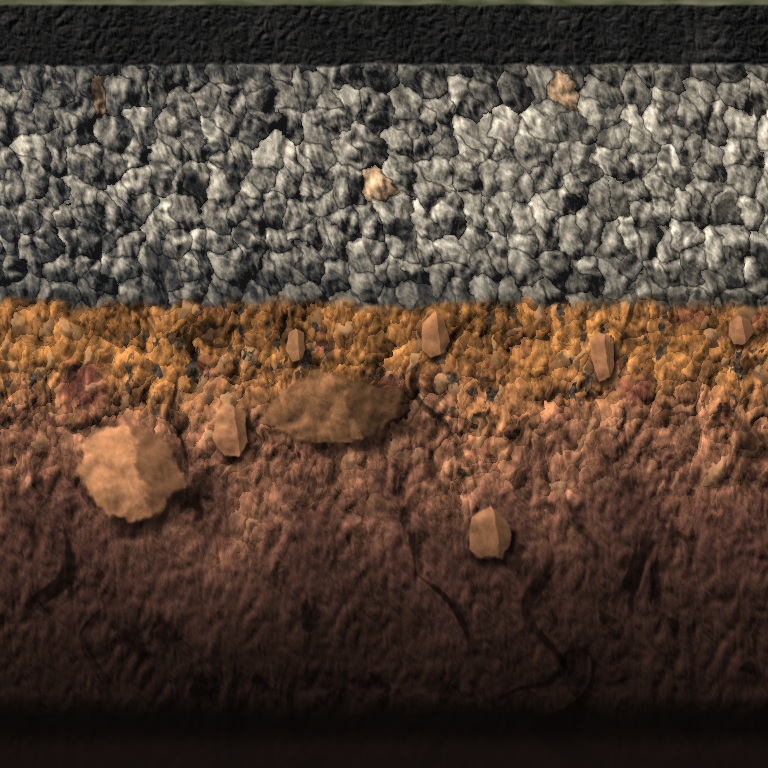
Give the GLSL for this texture, as a Shadertoy shader.

```glsl
// Cut through a road: asphalt over crushed stone, ochre rubble and dark red subsoil.

const vec2 LIGHT = vec2(-0.6, 0.8);

vec2 hash2(vec2 p) {
    vec3 q = fract(p.xyx * vec3(0.1031, 0.1030, 0.0973));
    q += dot(q, q.yzx + 33.33);
    return fract((q.xx + q.yz) * q.zy);
}

float corner(vec2 i, vec2 f, vec2 o) {
    return dot(hash2(i + o) * 2.0 - 1.0, f - o);
}

// Gradient noise
float noise(vec2 p) {
    vec2 i = floor(p), f = p - i, u = f * f * (3.0 - 2.0 * f);
    return mix(mix(corner(i, f, vec2(0)), corner(i, f, vec2(1, 0)), u.x),
               mix(corner(i, f, vec2(0, 1)), corner(i, f, vec2(1)), u.x), u.y);
}

// Summed octaves; billowed ones have creased valleys
float layers(vec2 p, bool billow) {
    float sum = 0.0, amp = 0.6;
    for (int i = 0; i < 4; i++) {
        float n = noise(p);
        sum += amp * (billow ? 1.7 * abs(n) : n);
        p = mat2(1.6, 1.2, -1.2, 1.6) * p + 7.3;
        amp *= 0.55;
    }
    return sum;
}

float fbm(vec2 p) {
    return layers(p, false);
}

// Slope of a craggy surface towards the light
float relief(vec2 p) {
    return layers(p, true) - layers(p + LIGHT * 0.25, true);
}

// Packed stones: x = gap to neighbour, y = random id, z = facet lighting
vec3 stones(vec2 p) {
    vec2 offset = vec2(0), id = vec2(0);
    float near = 9.0, second = 9.0;
    for (int k = 0; k < 9; k++) {
        vec2 c = floor(p) + vec2(k % 3, k / 3) - 1.0;
        vec2 d = p - c - hash2(c);
        float len = length(d);
        second = min(second, max(near, len));
        if (len < near) { near = len; offset = d; id = c; }
    }
    vec2 rnd = hash2(id + 51.7);
    vec2 tilt = vec2(cos(rnd.x * 6.283), sin(rnd.x * 6.283));
    float facet = smoothstep(-0.15, 0.15, dot(offset, tilt)) - 0.5;
    return vec3(second - near, rnd.y, 0.7 * dot(offset, LIGHT) + 0.6 * facet * dot(tilt, LIGHT));
}

// Irregular convex outline, 1 on its edge
float boulder(vec2 q, float seed) {
    float d = 0.0;
    for (float i = 0.0; i < 7.0; i++) {
        vec2 h = hash2(vec2(i, seed));
        float a = i * 0.898 + h.x * 0.5;
        d = max(d, dot(q, vec2(cos(a), sin(a))) / (0.84 + 0.26 * h.y));
    }
    return d;
}

vec3 earth(vec2 p, vec2 w) {
    vec3 big = stones(vec2(w.x * 30.0 + w.y * 6.0, w.y * 20.0));
    vec3 small = stones(vec2(w.x * 70.0 - w.y * 14.0, w.y * 48.0));
    float patches = fbm(p * vec2(8, 6) + 3.0);
    float rubble = smoothstep(-0.09, 0.09, p.y - 0.36 + 0.2 * patches + 0.06 * fbm(p * 30.0));
    float light = 0.53 + mix(0.1, 1.0, rubble) * (0.22 * big.z + 0.2 * small.z + 0.16 * (big.y - 0.5));
    light += 0.7 * relief(p * vec2(42, 27)) + 0.3 * patches + 0.16 * fbm(p * vec2(45, 18));
    light *= mix(1.0, smoothstep(-0.15, 0.12, big.x), 0.35 * rubble);
    vec3 ochre = mix(vec3(0.94, 0.64, 0.46), vec3(0.94, 0.63, 0.35), smoothstep(0.42, 0.55, p.y + 0.15 * patches));
    ochre = mix(ochre, vec3(0.72, 0.43, 0.34), smoothstep(0.05, 0.4, fbm(p * 13.0 + 20.0)));
    vec3 col = mix(vec3(0.6, 0.4, 0.33), ochre, rubble) * max(light, 0.08) * 1.12;

    // Pale chips and clusters of dark gravel
    float chip = smoothstep(0.02, 0.2, small.x);
    col = mix(col, vec3(0.8, 0.61, 0.43) * (0.75 + 0.5 * small.z), step(0.9, small.y) * rubble * chip * 0.7);
    float cluster = smoothstep(-0.08, 0.14, fbm(p * vec2(11, 8) + 41.0)) * smoothstep(0.42, 0.48, p.y);
    float grit = smoothstep(0.1, 0.2, fbm(p * vec2(62, 42)));
    col = mix(col, vec3(0.24, 0.24, 0.23) * (0.8 + 1.6 * relief(p * 70.0)), cluster * grit * 0.85);

    // Steep fissures and crumbled hollows
    float fissure = fbm(vec2(p.x * 21.0 + 3.0 * noise(p * 9.0), p.y * 6.0));
    float hollow = fbm(w * vec2(26, 15) + 60.0);
    return col * (1.0 - 0.6 * smoothstep(0.12, 0.35, fissure)) * (1.0 - 0.5 * smoothstep(0.1, 0.3, hollow));
}

vec3 addBoulders(vec3 col, vec2 p) {
    // Centre and half size
    vec4 rocks[8] = vec4[8](
        vec4(0.165, 0.385, 0.068, 0.057), vec4(0.435, 0.463, 0.082, 0.046),
        vec4(0.302, 0.44, 0.022, 0.034), vec4(0.385, 0.553, 0.011, 0.021),
        vec4(0.638, 0.305, 0.027, 0.034), vec4(0.965, 0.57, 0.015, 0.02),
        vec4(0.785, 0.537, 0.017, 0.029), vec4(0.567, 0.562, 0.016, 0.028));
    vec2 wobble = 0.3 * vec2(fbm(p * 32.0), fbm(p * 32.0 + 9.0));
    float rough = relief(p * 26.0) + 0.35 * fbm(p * 40.0);
    for (int i = 0; i < 8; i++) {
        vec2 q = (p - rocks[i].xy) / rocks[i].zw + wobble;
        float seed = float(i) + 4.0;
        float shadow = smoothstep(1.25, 0.8, boulder(q - vec2(0.18, -0.28), seed));
        float body = smoothstep(1.06, 0.93, boulder(q, seed));
        float side = smoothstep(0.22, 0.34, q.x + 0.18 * q.y);
        vec3 rock = i == 1 ? vec3(0.6, 0.42, 0.28) : vec3(0.82, 0.57, 0.39);
        rock *= (1.0 - 0.36 * side) * (0.95 + 0.14 * q.y + (i == 1 ? 1.0 : 0.55) * rough);
        col = mix(col * (1.0 - 0.65 * shadow), rock, body * (i == 0 ? 0.95 : 0.78));
    }
    return col;
}

vec3 gravel(vec2 p, vec2 w) {
    vec3 big = stones(vec2(w.x * 36.0 + w.y * 9.0, w.y * 27.0));
    float light = 0.36 + 0.26 * big.z + 0.62 * relief(vec2(p.x * 40.0 + p.y * 9.0, p.y * 30.0));
    light += 0.13 * (big.y - 0.5) + 0.13 * fbm(p * 6.0 + 12.0) + 0.07 * (p.x - 0.5);
    light *= mix(0.62, 1.0, smoothstep(0.0, 0.2, big.x));
    light *= 1.0 - 0.5 * smoothstep(0.08, 0.32, fbm(w * vec2(27, 19)));
    light *= 0.74 + 0.36 * smoothstep(0.6, 0.7, p.y) * smoothstep(0.94, 0.84, p.y);
    light = max(light, 0.07);
    vec3 tint = mix(vec3(1, 1.02, 1.03), vec3(1.16, 1.1, 0.98), smoothstep(0.12, 0.45, light + 0.15 * p.x));
    return mix(tint, vec3(1.35, 1.1, 0.85), step(0.98, big.y)) * light * 1.1;
}

void mainImage(out vec4 fragColor, in vec2 fragCoord) {
    vec2 p = fragCoord / iResolution.xy;
    vec2 w = p + 0.03 * vec2(fbm(p * 26.0), fbm(p * 26.0 + 5.0));
    // Soil sinking into darkness
    vec3 col = addBoulders(earth(p, w), p);
    col *= mix(0.3, 1.0, smoothstep(0.07, 0.4, p.y + 0.03 * noise(p * 6.0)));
    float foot = smoothstep(0.1, 0.065, p.y + 0.012 * noise(p * vec2(20, 9)));
    col = mix(col, vec3(0.085, 0.06, 0.052) * (0.45 + 0.55 * smoothstep(0.055, 0.02, p.y)), foot * 0.85);
    // Crushed stone
    float seam = 0.604 + 0.03 * fbm(vec2(p.x * 9.0, 2)) + 0.02 * fbm(p * 35.0);
    col = mix(col, gravel(p, w), smoothstep(-0.008, 0.008, p.y - seam));
    // Asphalt with a faint ledge beneath
    float base = 0.915 + 0.012 * fbm(vec2(p.x * 13.0, 8));
    col += 0.12 * smoothstep(0.004, 0.0, abs(p.y - base)) * (0.6 + noise(p * 40.0));
    float grain = 0.115 + 0.28 * relief(p * 62.0) + 0.1 * fbm(p * vec2(16, 9));
    col = mix(col, vec3(1, 0.98, 0.96) * max(grain, 0.03), smoothstep(-0.003, 0.004, p.y - base));
    // Verge along the top
    vec3 verge = mix(vec3(0.25, 0.29, 0.17), vec3(0.48, 0.46, 0.38), 0.5 + noise(p * vec2(35, 90)));
    col = mix(col, verge, smoothstep(0.991, 0.996, p.y + 0.003 * noise(p * 20.0)));
    fragColor = vec4(clamp(col, 0.0, 1.0), 1);
}
```
